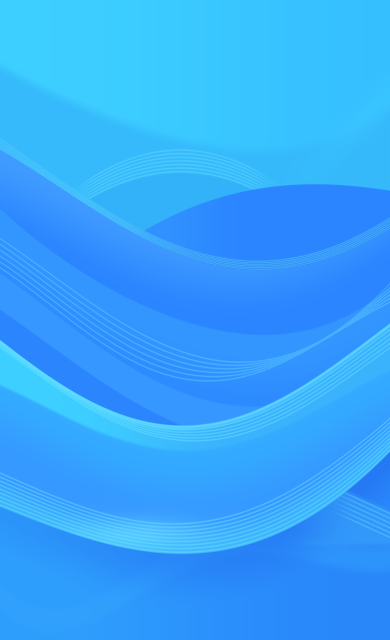
This background is drawn by a Shadertoy shader. Its source:

```glsl
// Layered blue waves: each sheet is painted below a smooth curve, back to front.
// Curves are quartics through five evenly spaced heights; fine line bundles
// are repeated between two such curves.
#define LINE_WIDTH 0.0011
#define RIM_LINES 6.0
#define STRAND_LINES 6.0
#define FOLD_LINES 9.0
#define ARC_LINES 7.0
#define SHADOW_DEPTH 0.09
#define GLOW_STRENGTH 0.55

const vec3 CYAN = vec3(0.24, 0.81, 1.00);
const vec3 SKY = vec3(0.20, 0.70, 0.98);
const vec3 AZURE = vec3(0.20, 0.59, 1.00);
const vec3 ROYAL = vec3(0.165, 0.52, 1.00);
const vec3 DEEP = vec3(0.14, 0.46, 0.95);
const vec3 FOAM = vec3(0.42, 0.88, 1.00);

// Height at x of the quartic through a..e at x = 0, 1/4, 1/2, 3/4, 1
float curve(float x, float a, float b, float c, float d, float e) {
    float t = 4.0 * x;
    float t1 = t - 1.0, t2 = t - 2.0, t3 = t - 3.0, t4 = t - 4.0;
    return a * t1 * t2 * t3 * t4 / 24.0 - b * t * t2 * t3 * t4 / 6.0
         + c * t * t1 * t3 * t4 / 4.0 - d * t * t1 * t2 * t4 / 6.0
         + e * t * t1 * t2 * t3 / 24.0;
}

// Coverage of the area below an edge
float below(float y, float edge, float soft) {
    float w = max(soft, 0.8 / iResolution.y);
    return 1.0 - smoothstep(-w, w, y - edge);
}

// Coverage between two curves
float band(float y, float top, float bottom, float soft) {
    return below(y, top, soft) * (1.0 - below(y, bottom, soft));
}

// Evenly repeated thin lines between two curves
float bundle(float y, float top, float bottom, float count) {
    float gap = max(top - bottom, 0.004) / count;
    float offset = abs(fract((y - bottom) / gap) - 0.5) * gap;
    float aa = 0.8 / iResolution.y;
    float stroke = 1.0 - smoothstep(LINE_WIDTH - aa, LINE_WIDTH + aa, offset);
    return stroke * band(y, top, bottom, 0.0);
}

float blob(vec2 p, vec2 center, vec2 size) {
    vec2 q = (p - center) / size;
    return exp(-dot(q, q));
}

void mainImage(out vec4 fragColor, in vec2 fragCoord) {
    vec2 p = fragCoord / iResolution.xy;
    float x = p.x, y = p.y;

    // Sky with a broad, soft darker wave
    vec3 col = mix(CYAN, vec3(0.21, 0.75, 1.0), smoothstep(0.1, 1.0, x));
    float haze = curve(x, 0.896, 0.824, 0.776, 0.768, 0.831);
    vec3 hazeColor = mix(SKY, vec3(0.21, 0.72, 0.98), x);
    col = mix(col, hazeColor, 0.75 * below(y, haze, 0.012));
    float streak = 0.71 + 0.55 * (x - 0.75);
    col = mix(col, CYAN, 0.3 * band(y, streak + 0.03, streak - 0.02, 0.025) * smoothstep(0.7, 0.95, x));

    // Arched strands over the sky
    float arcTop = curve(x, 0.587, 0.730, 0.767, 0.697, 0.522);
    float arcLow = curve(x, 0.570, 0.695, 0.728, 0.667, 0.512);
    float arcFade = smoothstep(0.16, 0.26, x) * (1.0 - smoothstep(0.62, 0.74, x));
    col = mix(col, vec3(0.19, 0.67, 0.97), 0.6 * below(y, arcLow, 0.002) * arcFade);
    col = mix(col, FOAM, 0.42 * bundle(y, arcTop, arcLow, ARC_LINES) * arcFade);

    // Dark lens resting on the upper rim
    float lens = curve(x, 0.440, 0.590, 0.678, 0.711, 0.702);
    vec3 lensColor = mix(vec3(0.19, 0.57, 1.0), ROYAL, smoothstep(0.4, 0.65, x));
    col = mix(col, lensColor, below(y, lens, 0.0));

    // Upper band and its lined rim
    float rimTop = curve(x, 0.785, 0.681, 0.608, 0.598, 0.661);
    float rimLow = curve(x, 0.766, 0.669, 0.594, 0.582, 0.642);
    vec3 rimColor = mix(vec3(0.20, 0.70, 0.98), vec3(0.17, 0.53, 0.96), smoothstep(0.2, 0.55, x));
    col = mix(col, rimColor, 0.8 * below(y, rimTop, 0.0));
    col = mix(col, FOAM, 0.35 * bundle(y, rimTop, rimLow, RIM_LINES));
    vec3 upper = mix(vec3(0.25, 0.61, 1.0), ROYAL, smoothstep(0.0, 0.13, rimLow - y + 0.07 * x));
    col = mix(col, upper, below(y, rimLow, 0.0));

    // Middle sheets with converging strands
    float mid = curve(x, 0.674, 0.560, 0.493, 0.480, 0.551);
    vec3 midColor = mix(AZURE, vec3(0.175, 0.54, 1.0), smoothstep(0.02, 0.12, mid - y));
    col = mix(col, midColor, below(y, mid, 0.002));
    float ribbonTop = curve(x, 0.573, 0.460, 0.380, 0.370, 0.427);
    float ribbonLow = curve(x, 0.516, 0.408, 0.327, 0.297, 0.297);
    col = mix(col, vec3(0.21, 0.60, 1.0), 0.9 * below(y, ribbonTop, 0.002));
    col = mix(col, vec3(0.17, 0.52, 0.99), below(y, ribbonLow, 0.002));
    float strandTop = curve(x, 0.632, 0.525, 0.448, 0.449, 0.560);
    float strandLow = curve(x, 0.577, 0.464, 0.402, 0.440, 0.525);
    col = mix(col, FOAM, 0.38 * bundle(y, strandTop, strandLow, STRAND_LINES));

    // Bright lower wave: cyan crest fading into azure
    float crest = curve(x, 0.469, 0.368, 0.336, 0.388, 0.495);
    float crestLow = curve(x, 0.456, 0.353, 0.309, 0.352, 0.453);
    float inner = curve(x, 0.398, 0.326, 0.296, 0.339, 0.421);
    vec3 wave = mix(CYAN, vec3(0.23, 0.70, 0.99), smoothstep(0.15, 0.6, x));
    vec3 body = mix(vec3(0.20, 0.67, 1.0), vec3(0.21, 0.60, 1.0), smoothstep(0.0, 0.11, inner - y));
    wave = mix(wave, body, below(y, inner, 0.004));
    wave = mix(wave, FOAM, 0.5 * bundle(y, crest, crestLow, RIM_LINES));
    wave = mix(wave, FOAM, 0.55 * band(y, crest, crest - 0.006, 0.004));

    // Lined fold along the bottom of the wave
    float foldTop = curve(x, 0.264, 0.203, 0.186, 0.238, 0.349);
    float fold = curve(x, 0.208, 0.154, 0.135, 0.177, 0.294);
    wave = mix(wave, vec3(0.25, 0.75, 0.99), 0.75 * (1.0 - smoothstep(fold, foldTop, y)));
    wave = mix(wave, FOAM, 0.5 * bundle(y, foldTop, fold, FOLD_LINES));
    wave = mix(wave, FOAM, GLOW_STRENGTH * blob(p, vec2(0.35, 0.165), vec2(0.17, 0.025)));

    // Floor under the wave: shadow, soft swell and a side strand
    vec3 ground = mix(vec3(0.18, 0.62, 0.99), vec3(0.16, 0.53, 0.98), smoothstep(0.1, 0.9, x));
    float swell = curve(x, 0.090, 0.068, 0.150, 0.164, 0.145);
    ground = mix(ground, vec3(0.20, 0.64, 0.99), 0.45 * band(y, swell, swell - 0.035, 0.01));
    float shade = 1.0 - smoothstep(0.0, SHADOW_DEPTH, fold - y);
    ground = mix(ground, DEEP, shade * mix(0.25, 0.85, x));
    float side = 0.235 - 0.28 * (x - 0.88);
    ground = mix(ground, vec3(0.22, 0.64, 0.98), 0.6 * band(y, side, 0.148, 0.006) * smoothstep(0.7, 0.9, x));
    ground = mix(ground, FOAM, 0.4 * bundle(y, side, side - 0.045, RIM_LINES) * smoothstep(0.84, 0.92, x));

    col = mix(col, wave, below(y, crest, 0.0));
    col = mix(col, ground, below(y, fold, 0.0));
    fragColor = vec4(col, 1.0);
}
```
